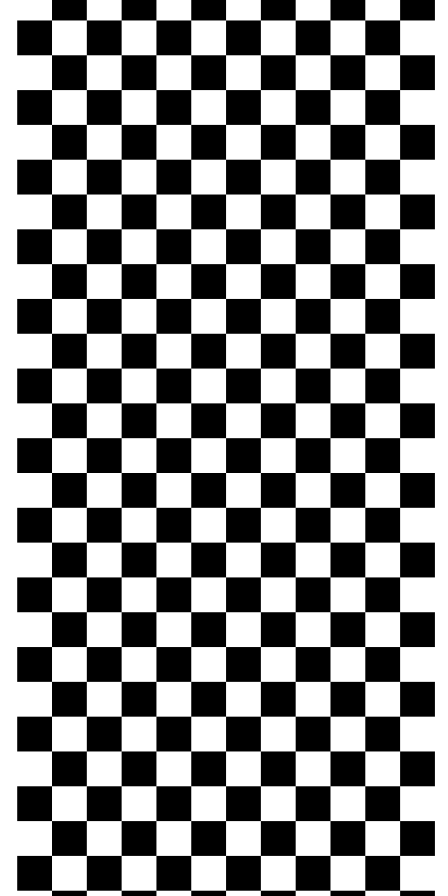
A WebGL 2 fragment shader for this pattern:

```glsl
#version 300 es
precision highp float;
// Black and white checkerboard, twelve columns wide, with white side margins.

uniform vec2 u_resolution;
out vec4 fragColor;

const vec3 WHITE = vec3(1.0);
const vec3 BLACK = vec3(0.0);
const float COLUMNS = 12.0;
const float CELL = 0.0777;                  // cell side, in canvas widths
const vec2 BOARD_ORIGIN = vec2(0.0384, 0.0457); // from the top left corner

// Smoothed square wave: +1 on even cells, -1 on odd cells.
vec2 alternate(vec2 cell, float pixel) {
    vec2 toEvenCentre = abs(fract((cell - 0.5) * 0.5 + 0.5) * 2.0 - 1.0);
    return clamp((0.5 - toEvenCentre) * 2.0 / pixel, -1.0, 1.0);
}

// Coverage of the black squares, where even plus even is black.
float checker(vec2 cell, float pixel) {
    vec2 wave = alternate(cell, pixel);
    return 0.5 + 0.5 * wave.x * wave.y;
}

// Coverage of the span from start to end.
float span(float x, float start, float end, float pixel) {
    return clamp(min(x - start, end - x) / pixel + 0.5, 0.0, 1.0);
}

void main() {
    // Cell coordinates, counted rightward and downward
    vec2 fromTop = vec2(gl_FragCoord.x, u_resolution.y - gl_FragCoord.y);
    vec2 cell = (fromTop / u_resolution.x - BOARD_ORIGIN) / CELL;
    float pixel = 1.0 / (u_resolution.x * CELL);

    // Keep the squares inside the board, leaving the margins white.
    // The outer half pixel is widened so the edge is faded only once.
    vec2 inside = vec2(clamp(cell.x, 0.5 * pixel, COLUMNS - 0.5 * pixel), cell.y);
    float ink = checker(inside, pixel) * span(cell.x, 0.0, COLUMNS, pixel);
    fragColor = vec4(mix(WHITE, BLACK, ink), 1.0);
}
```
